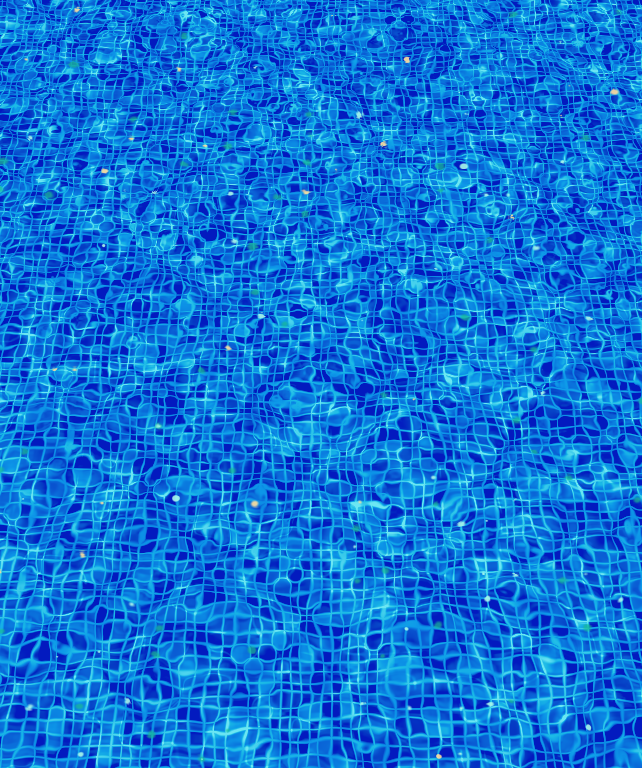
Give the GLSL for this texture, as a WebGL 2 fragment shader.

```glsl
#version 300 es
precision highp float;
uniform vec2 u_resolution;
out vec4 fragColor;

const float TILES = 65.0;          // tiles per canvas height at the near edge
const float TILT = 0.40;           // perspective foreshortening
const float GROUT = 0.105;         // half width of a joint, in tiles
const float GROUT_SOFT = 0.085;
const float GLINT_CELLS = 30.0;
const float GLINT_CHANCE = 0.11;
const float GREEN_CHANCE = 0.07;
const vec3 GREEN = vec3(0.10, 0.74, 0.58);
const vec3 GLINT_COOL = vec3(0.66, 0.98, 0.92);
const vec3 GLINT_WARM = vec3(1.0, 0.88, 0.62);

const vec3 WATER[7] = vec3[7](
  vec3(0.01, 0.10, 0.75), vec3(0.02, 0.24, 0.77), vec3(0.04, 0.36, 0.83),
  vec3(0.04, 0.47, 0.87), vec3(0.05, 0.59, 0.91), vec3(0.10, 0.72, 0.90),
  vec3(0.42, 0.90, 0.95));
const float STOPS[7] = float[7](0.07, 0.22, 0.39, 0.58, 0.79, 0.94, 1.2);

float hash(vec2 cell) {
  uvec2 q = uvec2(ivec2(floor(cell))) * uvec2(1597u, 3571u);
  uint n = (q.x ^ (q.y << 7)) * 74531u + q.y;
  n = (n ^ (n >> 15)) * 73589u;
  n = (n ^ (n >> 13)) * 60493u;
  return float((n ^ (n >> 16)) & 65535u) / 65535.0;
}

// Smooth value noise: x is the value, yz its gradient.
vec3 noise(vec2 p) {
  vec2 i = floor(p), f = p - i;
  vec2 u = f * f * f * (f * (f * 6.0 - 15.0) + 10.0);
  vec2 du = 30.0 * f * f * (f - 1.0) * (f - 1.0);
  float a = hash(i), b = hash(i + vec2(1, 0));
  float c = hash(i + vec2(0, 1)), d = hash(i + vec2(1, 1));
  float k = a - b - c + d;
  return vec3(a + (b - a) * u.x + (c - a) * u.y + k * u.x * u.y,
              du * (vec2(b - a, c - a) + k * u.yx));
}

vec3 waterColor(float tone) {
  vec3 col = WATER[0];
  for (int i = 1; i < 7; i++)
    col = mix(col, WATER[i], clamp((tone - STOPS[i - 1]) / (STOPS[i] - STOPS[i - 1]), 0.0, 1.0));
  return col;
}

// Refraction offset from the slopes of three sizes of ripple.
vec2 refraction(vec2 p) {
  mat2 turn = mat2(0.88, 0.47, -0.47, 0.88);
  vec2 bend = 0.6 * noise(p * 0.11 + 40.0).yz;
  bend += 0.46 * (noise(turn * p * 0.36 + 90.0).yz * turn);
  bend += 0.23 * noise(p * 0.83 + 200.0).yz;
  return bend;
}

void main() {
  vec2 p = (gl_FragCoord.xy - vec2(0.5 * u_resolution.x, 0.0)) / u_resolution.y;

  // Pool floor in perspective, seen through the rippled surface
  float depth = 1.0 / (1.0 - TILT * p.y);
  vec2 surface = TILES * depth * vec2(p.x, 0.9 / TILT) + 200.0;
  vec2 bend = refraction(surface) * (0.8 + 0.6 * p.y);
  vec2 tile = surface + bend;

  // Tiles of random shade with streaks and small patches of light
  float patches = noise(surface * 0.25 + bend * 0.2 + 310.0).x - 0.5;
  float light = noise(surface * 0.85 + bend * 0.5 + 420.0).x - 0.5;
  float streak = noise(tile * vec2(1.3, 3.2) + bend * 2.0 + 530.0).x - 0.5;
  float tone = 0.0 + 0.64 * hash(tile) + 0.24 * patches + 0.46 * light + 0.34 * streak;

  // Bright joints between the tiles
  vec2 edge = 0.5 - abs(fract(tile) - 0.5);
  vec2 soft = clamp(0.6 * fwidth(tile), vec2(GROUT_SOFT), vec2(0.26));
  vec2 joint = 1.0 - smoothstep(GROUT - soft, GROUT + soft, edge);
  float jointTone = 0.93 + 0.42 * light + 0.12 * patches;
  tone = mix(tone, max(jointTone, tone), 0.96 * max(joint.x, joint.y));

  // Thin caustic filaments
  float ridge = abs(noise(surface * 0.55 + bend * 0.35 + 640.0).x - 0.5);
  tone += 0.26 * (1.0 - smoothstep(0.0, 0.09, ridge)) * smoothstep(-0.2, 0.3, light + patches);
  vec3 col = waterColor(tone);

  // Scattered green reflections and sun glints
  vec2 g = p * GLINT_CELLS + 60.0;
  vec2 cell = floor(g);
  vec2 jitter = 0.3 + 0.4 * vec2(hash(cell + 700.0), hash(cell + 800.0));
  vec2 away = g - cell - jitter;
  float lean = 1.6 * hash(cell + 900.0) - 0.8;
  away = vec2(away.x + lean * away.y, away.y * 1.3 - lean * away.x);
  float r = length(away) + 0.16 * streak + 0.12 * light;
  float green = step(hash(cell + 1000.0), GREEN_CHANCE) * (1.0 - smoothstep(0.06, 0.24, r));
  col = mix(col, GREEN, 0.7 * green);
  float size = mix(0.06, 0.14, hash(cell + 1100.0));
  float glint = step(hash(cell + 1200.0), GLINT_CHANCE) * (1.0 - smoothstep(0.2 * size, 1.4 * size, r));
  vec3 sun = mix(GLINT_COOL, GLINT_WARM, step(0.8 - 0.4 * p.y, hash(cell + 1300.0)));
  col = mix(col, sun, 0.9 * glint);

  fragColor = vec4(col, 1.0);
}
```
